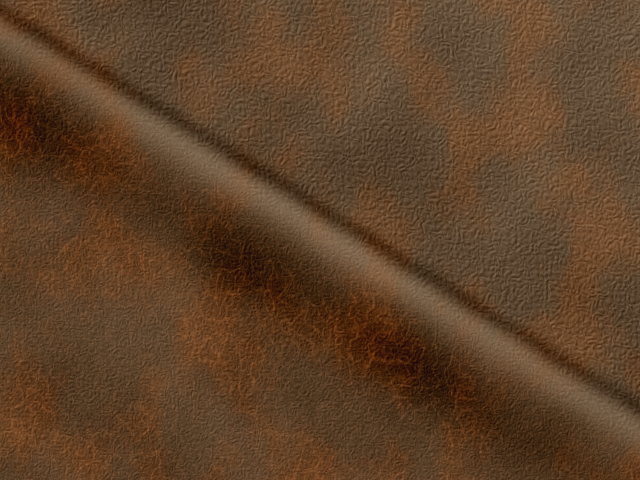
Write a Shadertoy shader that draws this texture.

```glsl
// Worn brown leather with one soft diagonal fold, pebbled grain and fine creases.
#define LEATHER vec3(0.372, 0.272, 0.180)
#define RUST vec3(0.050, -0.004, -0.032)
#define FOLD_TOP 0.983
#define FOLD_SLOPE 0.625
#define FOLD_LIGHT 0.125
#define FOLD_SHADOW 0.135
#define GRAIN_SCALE 92.0
#define GRAIN_DEPTH 0.115
#define CREASE_SCALE 26.0
#define CREASE_LIGHT 0.085
#define STAIN_DEPTH 0.075

vec2 hashGradient(vec2 cell) {
    vec3 h = fract(cell.xyx * vec3(0.1031, 0.1030, 0.0973));
    h += dot(h, h.yzx + 33.33);
    float angle = 6.2832 * fract((h.x + h.y) * h.z);
    return vec2(cos(angle), sin(angle));
}

float gradientNoise(vec2 p) {
    vec2 i = floor(p), f = fract(p);
    vec2 u = f * f * f * (f * (f * 6.0 - 15.0) + 10.0);
    vec2 e = vec2(1.0, 0.0);
    float low = mix(dot(hashGradient(i), f),
                    dot(hashGradient(i + e.xy), f - e.xy), u.x);
    float high = mix(dot(hashGradient(i + e.yx), f - e.yx),
                     dot(hashGradient(i + e.xx), f - e.xx), u.x);
    return 1.4 * mix(low, high, u.y);
}

float fbm(vec2 p) {
    float sum = 0.0, gain = 0.55;
    for (int k = 0; k < 4; k++) {
        sum += gain * gradientNoise(p);
        p = mat2(1.6, 1.2, -1.2, 1.6) * p + 7.3;
        gain *= 0.5;
    }
    return sum;
}

float bell(float x, float width) {
    return exp(-x * x / (width * width));
}

// Pebbles: rounded cells parted by narrow valleys.
float grainHeight(vec2 p) {
    vec2 q = p * GRAIN_SCALE;
    q += 0.5 * vec2(gradientNoise(q * 0.45), gradientNoise(q * 0.45 + 19.0));
    float pebble = sqrt(abs(gradientNoise(q)) + 0.02);
    return pebble + 0.6 * gradientNoise(q * 1.45 + 5.0);
}

// Thin wandering lines where warped noise crosses zero.
float creases(vec2 p) {
    float lines = 0.0, scale = CREASE_SCALE;
    vec2 warp = 0.02 * vec2(fbm(p * 13.0), fbm(p * 13.0 + 31.0));
    for (int k = 0; k < 3; k++) {
        float n = gradientNoise((p + warp) * scale * vec2(1.15, 0.8) + float(k) * 11.0);
        lines += bell(n, 0.11) * (0.65 - 0.12 * float(k));
        scale *= 1.6;
    }
    return lines;
}

// Soft dark hollow, stretched along the fold.
float hollow(vec2 p, vec2 centre, vec2 size, vec2 along) {
    vec2 v = p - centre;
    vec2 q = vec2(dot(v, along), dot(v, vec2(-along.y, along.x))) / size;
    return exp(-dot(q, q));
}

void mainImage(out vec4 fragColor, in vec2 fragCoord) {
    vec2 p = fragCoord / iResolution.y;
    vec2 along = normalize(vec2(1.0, -FOLD_SLOPE));
    float wobble = 0.004 * gradientNoise(p * 9.0);
    float d = (p.y - FOLD_TOP + FOLD_SLOPE * p.x) * along.x + wobble;
    float below = 1.0 - smoothstep(-0.10, 0.0, d);
    float blotch = fbm(p * 4.2 + 3.0);
    float wear = fbm(p * vec2(7.0, 5.0) + 23.0);

    // Broad light: a lit roll, its sharp upper shadow and a wide trough.
    float tone = mix(0.018, -0.018, below);
    tone += 0.025 * smoothstep(0.1, 0.7, d) - 0.02 * bell(d - 0.13, 0.1);
    float roll = d + 0.043;
    tone += FOLD_LIGHT * bell(roll, roll > 0.0 ? 0.026 : 0.045)
          * (0.85 + 0.25 * bell(p.x - 0.65, 0.35));
    tone -= FOLD_SHADOW * bell(d + 0.001, 0.017) * (0.8 + 0.5 * wear);
    tone -= 0.065 * bell(d + 0.165, 0.075);

    float dark = hollow(p, vec2(0.04, 0.75), vec2(0.17, 0.10), along)
               + hollow(p, vec2(0.50, 0.44), vec2(0.13, 0.08), along)
               + hollow(p, vec2(0.86, 0.23), vec2(0.19, 0.08), along);
    tone -= 0.10 * dark * (1.0 + 0.7 * blotch);

    // Stains, rust wear and branching creases.
    float offFold = 1.0 - 0.75 * bell(roll, 0.04);
    tone += STAIN_DEPTH * blotch * offFold;
    float rust = smoothstep(-0.25, 0.45, wear + 0.5 * blotch);
    float patches = smoothstep(-0.15, 0.35, wear);
    float lines = creases(p) * offFold;
    float lineMask = mix(0.35 * patches, 0.35 + 0.4 * patches + 0.5 * dark, below);
    tone += CREASE_LIGHT * (lines - 0.35) * lineMask;
    rust += 0.9 * lines * lineMask + 0.3 * below - 0.4;

    // Grain lit from the upper left, finer below the fold.
    vec2 grainPoint = p * (d < -0.043 ? 1.25 : 1.0);
    vec2 lightStep = vec2(-0.0026, 0.0030);
    float relief = grainHeight(grainPoint) - grainHeight(grainPoint + lightStep);
    float depth = GRAIN_DEPTH * mix(1.0, 0.72, below) * (0.45 + 0.55 * offFold);
    tone += depth * clamp(relief, -0.9, 0.9);
    tone += 0.018 * gradientNoise(p * 170.0);

    vec3 colour = LEATHER + tone * vec3(1.04, 1.0, 0.92) + RUST * rust;
    fragColor = vec4(clamp(colour, 0.03, 1.0), 1.0);
}
```
